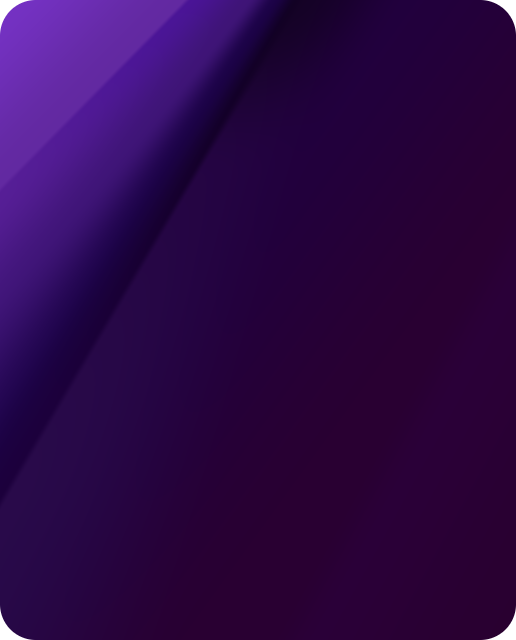
Reproduce this background procedurally as a WebGL 1 fragment shader.

```glsl
precision highp float;

// Dark violet card with rounded corners, crossed by diagonal folded sheets.
// Signed distances to slanted edges drive the colour ramps; the shaded
// band fans out between the bright panel and the main fold.

uniform vec2 u_resolution;

// Edges: a point on the line and a unit normal facing lower right.
// Units are canvas heights.
const vec2 PANEL_POINT = vec2(0.0, 0.703);
const vec2 PANEL_NORMAL = vec2(0.712, -0.702);
const vec2 FOLD_POINT = vec2(0.0, 0.211);
const vec2 FOLD_NORMAL = vec2(0.861, -0.508);
const vec2 CREASE_POINT = vec2(0.805, 0.635);
const vec2 CREASE_NORMAL = vec2(0.877, -0.481);
const vec2 TINT_POINT = vec2(0.0, 1.0);
const vec2 TINT_NORMAL = vec2(0.81, -0.586);

const float CORNER_RADIUS = 0.056;
const float PANEL_SOFTNESS = 0.004;
const float FOLD_SOFTNESS = 0.006;
const float CREASE_SOFTNESS = 0.035;

const vec3 PAGE = vec3(1.0);
const vec3 PANEL_BRIGHT = vec3(0.46, 0.195, 0.77);
const vec3 PANEL_DEEP = vec3(0.385, 0.16, 0.63);
const vec3 BAND_LOW = vec3(0.34, 0.12, 0.59);
const vec3 BAND_HIGH = vec3(0.29, 0.08, 0.59);
const vec3 BAND_MID = vec3(0.245, 0.08, 0.465);
const vec3 BAND_NAVY = vec3(0.11, 0.01, 0.28);
const vec3 SHADOW_LOW = vec3(0.11, 0.0, 0.235);
const vec3 SHADOW_HIGH = vec3(0.065, 0.0, 0.135);
const vec3 SHEET_LIT = vec3(0.16, 0.04, 0.29);
const vec3 SHEET_INDIGO = vec3(0.13, 0.0, 0.24);
const vec3 SHEET_PLUM = vec3(0.16, 0.0, 0.195);
const vec3 CREASE_VIOLET = vec3(0.165, 0.0, 0.22);
const vec3 CREASE_PLUM = vec3(0.16, 0.0, 0.19);

float edgeDistance(vec2 p, vec2 point, vec2 normal) {
  return dot(p - point, normal);
}

float roundedBox(vec2 p, vec2 halfSize, float radius) {
  vec2 q = abs(p) - halfSize + radius;
  return length(max(q, 0.0)) + min(max(q.x, q.y), 0.0) - radius;
}

// Bright sheet in the upper left, fading towards its edge.
vec3 panelColor(float depth) {
  return mix(PANEL_DEEP, PANEL_BRIGHT, smoothstep(0.0, 0.21, depth));
}

// Sheet falling into shadow; t runs from the panel edge to the fold.
vec3 bandColor(float t, float height) {
  float rise = smoothstep(0.3, 1.0, height);
  vec3 c = mix(BAND_LOW, BAND_HIGH, smoothstep(0.65, 1.0, height));
  c = mix(c, BAND_MID, smoothstep(0.0, 0.52, t));
  c = mix(c, BAND_NAVY, smoothstep(mix(0.38, 0.50, rise), mix(0.90, 0.76, rise), t));
  return mix(c, mix(SHADOW_LOW, SHADOW_HIGH, rise), smoothstep(0.74, 1.0, t));
}

// Large dark sheet: lit rim, indigo to plum tint, then a faint crease.
vec3 sheetColor(float fold, float tint, float crease, float height) {
  vec3 c = mix(SHEET_INDIGO, SHEET_PLUM, smoothstep(0.48, 0.86, tint));
  float rim = 1.0 - smoothstep(0.0, mix(0.36, 0.08, height), fold);
  c = mix(c, SHEET_LIT, rim * mix(1.0, 0.35, smoothstep(0.2, 0.9, height)));
  float topShade = smoothstep(0.72, 1.0, height)
                 * (1.0 - smoothstep(0.0, 0.15, fold));
  c *= 1.0 - 0.42 * topShade;
  vec3 beyond = mix(CREASE_VIOLET, CREASE_PLUM, smoothstep(0.0, 0.28, crease));
  return mix(c, beyond, smoothstep(-CREASE_SOFTNESS, CREASE_SOFTNESS, crease));
}

void main() {
  vec2 p = gl_FragCoord.xy / u_resolution.y;
  vec2 size = vec2(u_resolution.x / u_resolution.y, 1.0);
  float pixel = 1.0 / u_resolution.y;

  float panel = edgeDistance(p, PANEL_POINT, PANEL_NORMAL);
  float fold = edgeDistance(p, FOLD_POINT, FOLD_NORMAL);
  float crease = edgeDistance(p, CREASE_POINT, CREASE_NORMAL);
  float tint = edgeDistance(p, TINT_POINT, TINT_NORMAL);

  // Relative position inside the fan between the two upper edges.
  float inside = max(panel, 0.0);
  float t = inside / max(inside + max(-fold, 0.0), 0.0001);

  // Layer the sheets from upper left to lower right.
  vec3 color = mix(panelColor(-panel), bandColor(t, p.y),
                   smoothstep(-PANEL_SOFTNESS, PANEL_SOFTNESS, panel));
  float foldBlur = FOLD_SOFTNESS * mix(1.0, 2.0, smoothstep(0.7, 1.0, p.y));
  color = mix(color, sheetColor(max(fold, 0.0), tint, crease, p.y),
              smoothstep(-foldBlur, foldBlur, fold));

  // Rounded card outline; straight sides stay clear of the blend.
  float card = roundedBox(p - 0.5 * size, 0.5 * size, CORNER_RADIUS);
  color = mix(color, PAGE, clamp(card / pixel + 0.5, 0.0, 1.0));

  gl_FragColor = vec4(color, 1.0);
}
```
